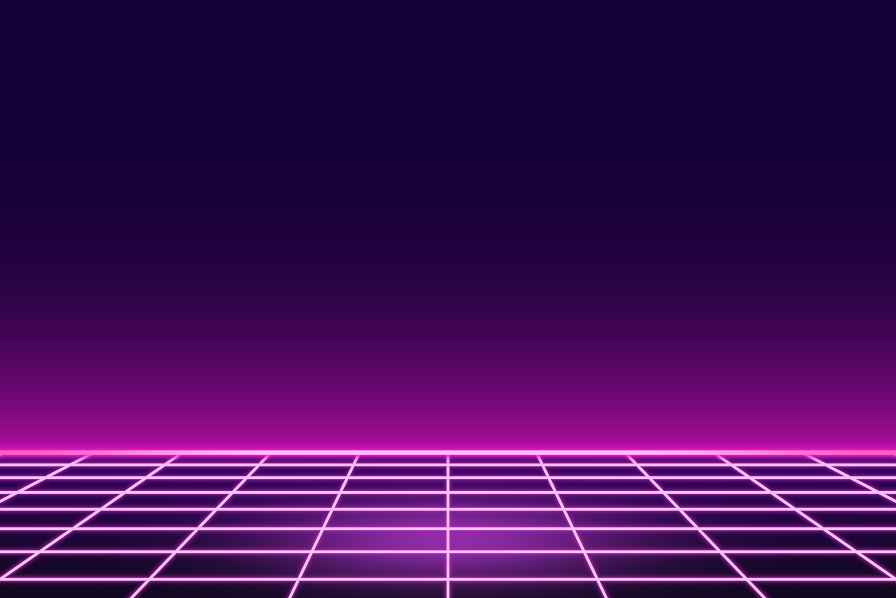
A WebGL 1 fragment shader for this background:

```glsl
precision highp float;
// Neon perspective grid floor beneath a violet dusk with a glowing horizon.
uniform vec2 u_resolution;

const float HORIZON = 0.2432;       // all lengths are in canvas heights
const float VANISH_Y = 0.552;       // where the floor columns converge
const float COLUMN_SLOPE = 0.4795;
const float ROW_STEP = 0.18586;
const float FIRST_ROW = 1.9205;

const vec3 NIGHT = vec3(0.080, 0.0, 0.212);
const vec3 DUSK = vec3(0.665, 0.055, 0.610);
const vec3 FLOOR_FAR = vec3(0.170, 0.0, 0.340);
const vec3 FLOOR_NEAR = vec3(0.070, 0.030, 0.130);
const vec3 FLOOR_LIGHT = vec3(0.600, 0.190, 0.700);
const vec3 LINE_CORE = vec3(0.985, 0.810, 0.980);
const vec3 LINE_GLOW = vec3(0.720, 0.120, 0.690);
const vec3 BEAM_CENTER = vec3(1.0, 0.780, 1.0);
const vec3 BEAM_EDGE = vec3(1.0, 0.380, 0.760);
const vec3 BEAM_GLOW = vec3(0.930, 0.100, 0.790);

float bell(float x, float width) {
  return exp(-x * x / (width * width));
}

float stroke(float dist, float halfWidth, float pixel) {
  float blur = max(0.5 * pixel, 0.0009);
  return 1.0 - smoothstep(halfWidth - blur, halfWidth + blur, dist);
}

// Distance to the nearest whole number.
float nearest(float v) {
  return abs(fract(v + 0.5) - 0.5);
}

vec3 skyColor(float y) {
  float t = clamp(1.0 - (y - 0.25) / 0.586, 0.0, 1.0);
  return mix(NIGHT, DUSK, t * t * t);
}

vec3 floorColor(vec2 p) {
  vec3 color = mix(FLOOR_NEAR, FLOOR_FAR, smoothstep(0.0, HORIZON, p.y));
  vec2 offset = (p - vec2(0.0, 0.098)) / vec2(0.30, 0.073);
  return mix(color, FLOOR_LIGHT, 0.92 * exp(-dot(offset, offset)));
}

// Distances to the closest receding column and the closest cross row.
vec2 gridDistance(vec2 p) {
  float depth = VANISH_Y - p.y;
  float slope = p.x / depth;
  float column = nearest(slope / COLUMN_SLOPE) * COLUMN_SLOPE * depth;
  float row = nearest((1.0 / depth - FIRST_ROW) / ROW_STEP);
  return vec2(column * inversesqrt(1.0 + slope * slope),
              row * ROW_STEP * depth * depth);
}

vec3 addLine(vec3 color, float dist, float pixel) {
  color = mix(color, LINE_GLOW, 0.75 * bell(dist, 0.0060));
  return mix(color, LINE_CORE, 0.95 * stroke(dist, 0.0024, pixel));
}

vec3 addHorizon(vec3 color, vec2 p, float halfSpan, float pixel) {
  float dist = abs(p.y - HORIZON);
  float side = abs(p.x) / halfSpan;
  vec3 core = mix(BEAM_CENTER, BEAM_EDGE, smoothstep(0.35, 1.0, side));
  color = mix(color, BEAM_GLOW, 0.90 * bell(dist, 0.0105));
  return mix(color, core, 0.95 * stroke(dist, 0.0037, pixel));
}

void main() {
  float pixel = 1.0 / u_resolution.y;
  float halfSpan = 0.5 * u_resolution.x * pixel;
  vec2 p = gl_FragCoord.xy * pixel - vec2(halfSpan, 0.0);

  vec3 color = skyColor(p.y);
  if (p.y < HORIZON) {
    vec2 dist = gridDistance(p);
    color = floorColor(p);
    color = addLine(color, min(dist.x, dist.y), pixel);
  }
  color = addHorizon(color, p, halfSpan, pixel);
  gl_FragColor = vec4(color, 1.0);
}
```
